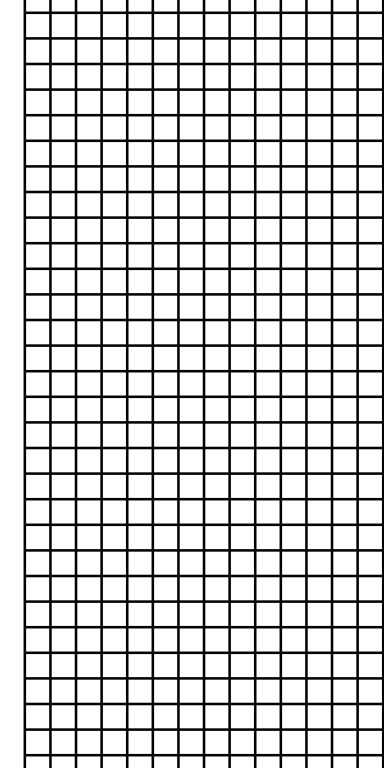
A WebGL 1 fragment shader for this pattern:

```glsl
precision highp float;

uniform vec2 u_resolution;

#define COLUMNS 15.0
#define LINE_WIDTH 0.1
#define GRID_OFFSET vec2(-0.03, 0.5)
#define FIRST_LINE 1.0
#define INK vec3(0.01)
#define PAPER vec3(1.0)

// Pixel coverage of a shape from its signed distance, negative inside.
float coverage(float distanceToEdge, float pixel) {
  return clamp(0.5 - distanceToEdge / pixel, 0.0, 1.0);
}

// Signed distance to the edge of a line centred on the nearest integer.
float lineDistance(float position) {
  return abs(fract(position + 0.5) - 0.5) - 0.5 * LINE_WIDTH;
}

void main() {
  // Square cells, sized by the canvas width.
  float pixel = COLUMNS / u_resolution.x;
  vec2 cell = gl_FragCoord.xy * pixel - GRID_OFFSET;

  float vertical = coverage(lineDistance(cell.x), pixel);
  float horizontal = coverage(lineDistance(cell.y), pixel);
  float grid = 1.0 - (1.0 - vertical) * (1.0 - horizontal);

  // The left margin stays blank up to the first vertical line.
  float margin = coverage(cell.x - FIRST_LINE + 0.5 * LINE_WIDTH, pixel);
  float ink = min(grid, 1.0 - margin);

  gl_FragColor = vec4(mix(PAPER, INK, ink), 1.0);
}
```
